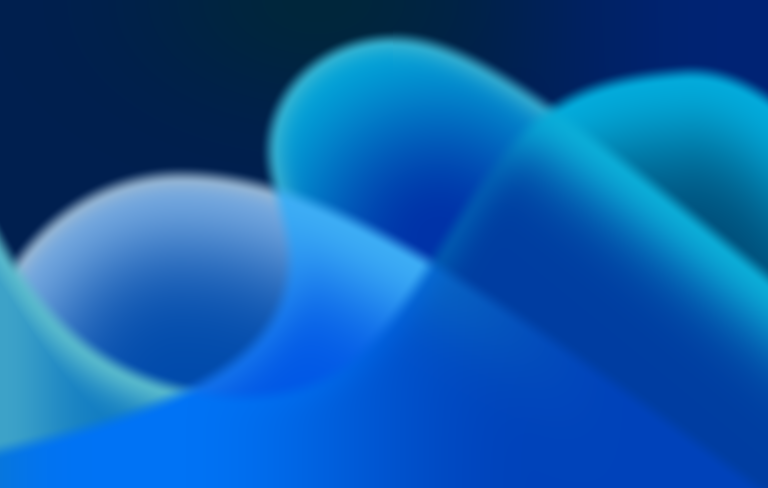
A Shadertoy shader for this background:

```glsl
// Soft translucent blue folds overlapping on a dark navy backdrop.

// Lengths are in canvas heights, origin at the lower left.
const float EDGE = 0.020;
const vec2 FRONT_TOP = vec2(0.37, 0.643);
const vec2 FRONT_RADII = vec2(0.42, 0.45);
const vec2 TALL_CENTER = vec2(0.806, 0.69);
const vec2 TALL_RADII = vec2(0.255, 0.232);
const vec2 TALL_SHADOW = vec2(0.90, 0.51);

const vec3 NAVY = vec3(0.00, 0.12, 0.31);
const vec3 INK = vec3(0.00, 0.15, 0.23);
const vec3 INDIGO = vec3(0.00, 0.14, 0.47);
const vec3 DEEP_TEAL = vec3(0.00, 0.29, 0.46);
const vec3 CYAN = vec3(0.01, 0.67, 0.86);
const vec3 AQUA = vec3(0.05, 0.73, 0.87);
const vec3 MINT = vec3(0.36, 0.74, 0.80);
const vec3 LAGOON = vec3(0.06, 0.48, 0.76);
const vec3 ROYAL = vec3(0.00, 0.20, 0.66);
const vec3 COBALT = vec3(0.00, 0.24, 0.63);
const vec3 AZURE = vec3(0.00, 0.45, 0.96);
const vec3 SKY = vec3(0.24, 0.68, 0.96);
const vec3 HAZE = vec3(0.47, 0.67, 0.88);
const vec3 PEARL = vec3(0.66, 0.74, 0.80);

// Bell-shaped glow around distance zero
float glow(float d, float width) {
    return exp(-d * d / (width * width));
}

float cover(float d, float softness) {
    return smoothstep(-softness, softness, d);
}

// Drop below the crest of a rounded ridge that falls to a straight slope
float ridgeDrop(float x, float slope, float roundness) {
    return sqrt(roundness * roundness + slope * slope * x * x) - roundness;
}

// Height of the wave: left decay, valley, then a broad right hump
float waveHeight(float x) {
    float decay = 0.14 + 0.37 * exp(-x / 0.2);
    float rise = 0.72 / (1.0 + exp((0.91 - x) / 0.11));
    float fall = max(x - 1.4, 0.0);
    return decay + rise - 2.0 * fall * fall;
}

// Signed distances, positive inside
float waveFold(vec2 p) {
    float h = 0.01;
    float slope = (waveHeight(p.x + h) - waveHeight(p.x - h)) / (2.0 * h);
    return (waveHeight(p.x) - p.y) / sqrt(1.0 + slope * slope);
}

float tallFold(vec2 p) {
    vec2 q = p - TALL_CENTER;
    if (q.x > 0.0) {
        float slope = 0.7225 * q.x / sqrt(0.0361 + 0.7225 * q.x * q.x);
        return (TALL_RADII.y - ridgeDrop(q.x, 0.85, 0.19) - q.y) / sqrt(1.0 + slope * slope);
    }
    if (q.y > 0.0) return (1.0 - length(q / TALL_RADII)) * TALL_RADII.x;
    // Pinched waist flaring out into the foot
    float t = max(0.47 - p.y, 0.0);
    float t2 = t * t;
    float edge = 0.592 - 0.041 * smoothstep(0.47, 0.69, p.y) - 2.0 * t2 - 12.0 * t2 * t2;
    float lean = 4.0 * t + 48.0 * t2 * t;
    return (p.x - edge) / sqrt(1.0 + lean * lean);
}

float frontFold(vec2 p) {
    vec2 q = p - FRONT_TOP;
    if (q.x > 0.0) {
        float slope = 0.64 * q.x / sqrt(0.1414 + 0.64 * q.x * q.x);
        return (-ridgeDrop(q.x, 0.8, 0.376) - q.y) / sqrt(1.0 + slope * slope);
    }
    q.y += FRONT_RADII.y;
    return (1.0 - length(vec2(q.x, max(q.y, 0.0)) / FRONT_RADII)) * FRONT_RADII.y;
}

void mainImage(out vec4 fragColor, in vec2 fragCoord) {
    vec2 p = fragCoord / iResolution.y;
    float dWave = waveFold(p);
    float dTall = tallFold(p);
    float dFront = frontFold(p);
    float wave = cover(dWave, EDGE);
    float tall = cover(dTall, EDGE);
    float front = cover(dFront, EDGE);

    // Backdrop
    vec3 color = mix(NAVY, INK, glow(length((p - vec2(0.65, 1.0)) * vec2(1.0, 1.6)), 0.35));
    color = mix(color, INDIGO, smoothstep(0.9, 1.5, p.x) * 0.9);

    // Wave seen alone: teal on the left, cyan hump on the right
    vec3 leftWave = mix(LAGOON, MINT, max(glow(dWave, 0.06), 0.6 * glow(p.x, 0.13)));
    vec3 rightWave = mix(DEEP_TEAL, CYAN, glow(dWave, 0.19));
    color = mix(color, mix(leftWave, rightWave, smoothstep(0.5, 0.9, p.x)), wave);

    // Tall fold, with the wave showing through
    vec3 tallAlone = mix(ROYAL, CYAN, smoothstep(0.03, 0.47, length(p - TALL_SHADOW)));
    tallAlone = mix(tallAlone, MINT, 0.6 * glow(dTall, 0.035));
    vec3 tallWave = mix(COBALT, AQUA, 0.9 * glow(dTall, 0.12));
    tallWave = mix(tallWave, CYAN, 0.25 * glow(dWave, 0.05));
    color = mix(color, mix(tallAlone, tallWave, wave), tall);

    // Front fold over each combination behind it
    vec3 frontAlone = mix(vec3(0.0, 0.29, 0.67), HAZE, glow(dFront, 0.19));
    frontAlone = mix(frontAlone, PEARL, 0.7 * glow(dFront, 0.03));
    vec3 frontTall = mix(vec3(0.0, 0.34, 0.90), SKY, glow(dFront, 0.17));
    frontTall = mix(frontTall, SKY, 0.3 * glow(dTall, 0.05));
    vec3 base = mix(AZURE, vec3(0.0, 0.26, 0.73), smoothstep(0.35, 1.1, p.x));
    base = mix(base, LAGOON, 0.55 * glow(dFront, 0.12) * (1.0 - smoothstep(0.8, 1.3, p.x)));
    base = mix(base, AZURE, 0.3 * glow(dWave, 0.04));
    vec3 withoutTall = mix(frontAlone, leftWave, wave);
    vec3 withTall = mix(frontTall, base, wave);
    color = mix(color, mix(withoutTall, withTall, tall), front);

    fragColor = vec4(color, 1.0);
}
```
